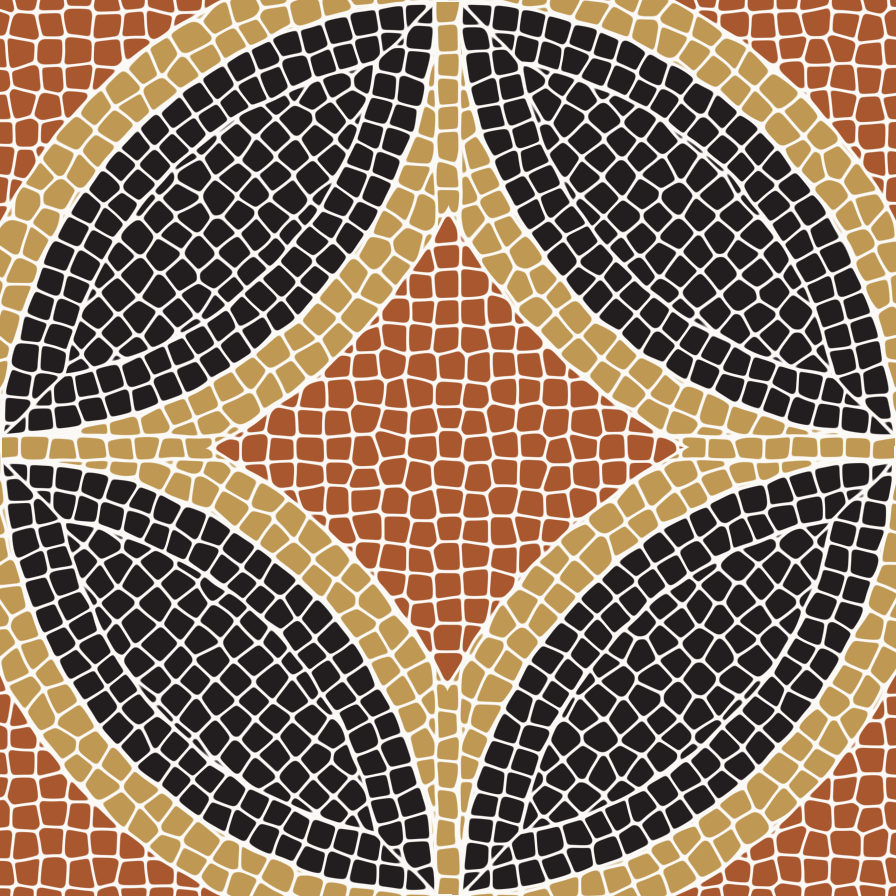
Write a Shadertoy shader that draws this pattern.

```glsl
// Roman style mosaic: four dark petals around a terracotta star, set in ochre.

const float TILE = 0.0305;       // tile pitch in canvas units
const float GROUT = 0.052;       // half gap, in tiles
const float ROUNDING = 22.0;     // higher gives sharper tile corners
const float OUTER_R = 0.498;     // circle around the canvas centre
const float INNER_R = 0.486;     // circles around the canvas corners
const float BAND_R = 0.559;      // outer rim of the ochre band
const float STRIP = 0.0135;      // half width of the ochre cross

const vec3 BLACK = vec3(0.135, 0.118, 0.125);
const vec3 OCHRE = vec3(0.75, 0.60, 0.33);
const vec3 TERRACOTTA = vec3(0.66, 0.34, 0.18);
const vec3 PLASTER = vec3(0.985, 0.975, 0.965);

struct Layout {
    vec2 uv;        // tile grid coordinates
    float edge;     // distance to the region border, in tiles
    float jitter;   // irregularity of the tiles
    vec3 color;
};

vec2 hash2(vec2 cell) {
    vec3 h = fract(cell.xyx * vec3(0.1031, 0.1030, 0.0973));
    h += dot(h, h.yzx + 33.33);
    return fract((h.xx + h.yz) * h.zy);
}

float cornerSlope(vec2 cell, vec2 corner, vec2 f) {
    return dot(hash2(cell + corner) * 2.0 - 1.0, f - corner);
}

float gradientNoise(vec2 p) {
    vec2 i = floor(p), f = fract(p);
    vec2 w = f * f * f * (f * (f * 6.0 - 15.0) + 10.0);
    float low = mix(cornerSlope(i, vec2(0, 0), f), cornerSlope(i, vec2(1, 0), f), w.x);
    float high = mix(cornerSlope(i, vec2(0, 1), f), cornerSlope(i, vec2(1, 1), f), w.x);
    return mix(low, high, w.y);
}

// Arc length and radial depth, in tiles, along a circle.
vec2 ringGrid(vec2 v, float radius) {
    return vec2(atan(v.y, v.x) * radius, length(v) - radius) / TILE;
}

// Two rows follow each arc; the core is set along the petal axis.
Layout petal(vec2 q, float outerDepth, float innerDepth) {
    float depth = min(outerDepth, innerDepth) / TILE;
    float miter = 0.6 * abs(outerDepth - innerDepth) / TILE;
    vec2 axis = vec2(q.x - q.y, q.x + q.y) * 0.7071 / TILE;
    if (depth > 2.0) return Layout(axis, depth - 2.0, 0.32, BLACK);
    vec2 uv = outerDepth < innerDepth ? ringGrid(q, OUTER_R)
                                      : ringGrid(0.5 - q, INNER_R);
    return Layout(uv, min(min(depth, 2.0 - depth), miter), 0.2, BLACK);
}

Layout mosaic(vec2 p) {
    vec2 q = abs(p);
    float seed = dot(step(0.0, p), vec2(37.0, 71.0));
    float r = length(q);
    float outerDepth = OUTER_R - r;
    float innerDepth = INNER_R - length(0.5 - q);
    float star = length(0.565 - q) - 0.639;
    float axis = min(q.x, q.y);
    Layout l;

    if (r > BAND_R) {
        l = Layout(p / TILE, (r - BAND_R) / TILE, 0.35, TERRACOTTA);
    } else if (r > OUTER_R) {
        float band = min(r - OUTER_R, BAND_R - r) / TILE;
        l = Layout(ringGrid(q, OUTER_R), band, 0.4, OCHRE);
        l.uv += seed;
    } else if (innerDepth > 0.0) {
        l = petal(q, outerDepth, innerDepth);
        l.uv += seed;
    } else if (star > 0.0) {
        l = Layout(p / TILE + 0.5, star / TILE, 0.32, TERRACOTTA);
    } else {
        float border = min(min(-innerDepth, -star), abs(axis - STRIP)) / TILE;
        vec2 along = q.x < q.y ? p : p.yx;
        vec2 uv = axis < STRIP ? along / TILE + 0.5
                               : ringGrid(0.5 - q, INNER_R) + seed;
        l = Layout(uv, border, 0.35, OCHRE);
    }
    return l;
}

vec2 tileSite(vec2 cell, float jitter) {
    return cell + 0.5 + jitter * (hash2(cell + 200.0) - 0.5);
}

// Rounded distance to the nearest joint or region border.
float tileDistance(Layout l) {
    vec2 base = floor(l.uv), nearest = vec2(0.0);
    float best = 9.0;
    for (int k = 0; k < 9; k++) {
        vec2 site = tileSite(base + vec2(k % 3 - 1, k / 3 - 1), l.jitter);
        float d = length(site - l.uv);
        if (d < best) { best = d; nearest = site; }
    }
    vec2 home = floor(nearest);
    float sum = exp(-ROUNDING * l.edge);
    for (int k = 0; k < 9; k++) {
        if (k == 4) continue;
        vec2 site = tileSite(home + vec2(k % 3 - 1, k / 3 - 1), l.jitter);
        float d = dot(0.5 * (site + nearest) - l.uv, normalize(site - nearest));
        sum += exp(-ROUNDING * d);
    }
    return -log(sum) / ROUNDING;
}

void mainImage(out vec4 fragColor, in vec2 fragCoord) {
    float size = min(iResolution.x, iResolution.y);
    vec2 p = (fragCoord - 0.5 * iResolution.xy) / size;
    // Hand-cut wobble.
    p += 0.004 * vec2(gradientNoise(p * 24.0 + 40.0), gradientNoise(p * 24.0 + 90.0));

    Layout l = mosaic(p);
    float blur = 0.8 / (size * TILE);
    float tile = smoothstep(-blur, blur, tileDistance(l) - GROUT);
    fragColor = vec4(mix(PLASTER, l.color, tile), 1.0);
}
```
